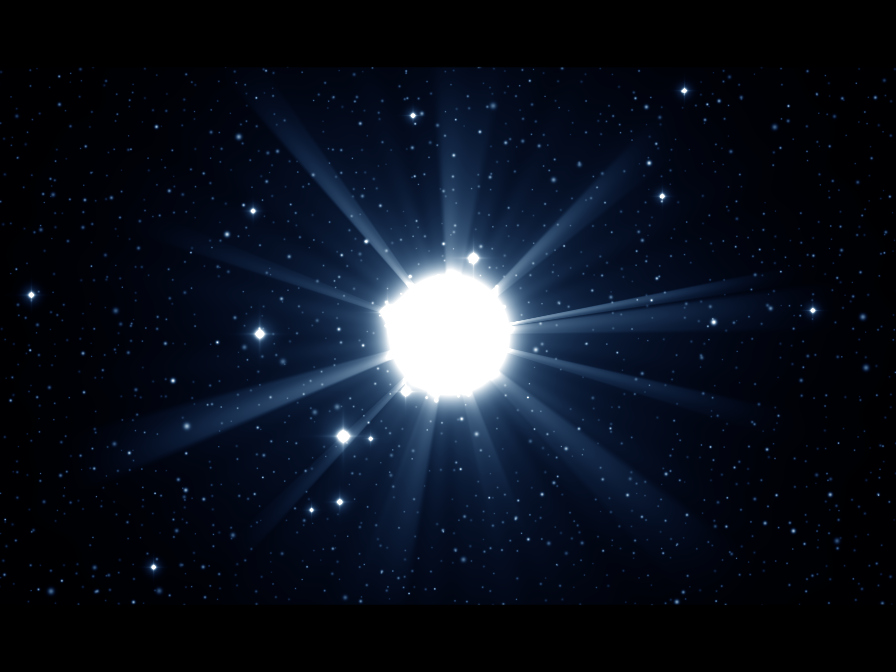
Write a Shadertoy shader that draws this background.

```glsl
// A white sun bursts in a dark blue star field between two black bands.
// Light is summed as one scalar (halo, angular wedges, flares, cell stars),
// then a per-channel power curve tints it from navy through steel to white.

const vec2 SUN = vec2(0.002, 0.002);
const float BAND_EDGE = 0.400;

// Each ray: direction in degrees, half width in degrees, length, strength.
const vec4 RAYS[12] = vec4[12](
    vec4(128.0, 3.2, 0.54, 0.22), vec4(86.0, 7.5, 0.46, 0.15),
    vec4(42.5, 4.2, 0.47, 0.19), vec4(9.8, 1.5, 0.54, 0.30),
    vec4(4.3, 3.6, 0.62, 0.17), vec4(-15.0, 2.4, 0.54, 0.15),
    vec4(-42.0, 6.0, 0.60, 0.12), vec4(-73.0, 5.0, 0.36, 0.10),
    vec4(-105.0, 6.0, 0.47, 0.13), vec4(-134.5, 2.3, 0.50, 0.15),
    vec4(-161.0, 4.3, 0.63, 0.23), vec4(160.0, 2.3, 0.52, 0.10));

// Each beacon: position from the centre, then size.
const vec3 BEACONS[15] = vec3[15](
    vec3(-0.156, -0.149, 0.013), vec3(-0.280, 0.003, 0.010),
    vec3(0.038, 0.116, 0.009), vec3(-0.090, 0.035, 0.010),
    vec3(-0.063, -0.083, 0.007), vec3(-0.161, -0.247, 0.006),
    vec3(-0.203, -0.259, 0.004), vec3(-0.620, 0.061, 0.006),
    vec3(0.543, 0.038, 0.005), vec3(0.352, 0.365, 0.005),
    vec3(-0.438, -0.344, 0.005), vec3(-0.115, -0.153, 0.004),
    vec3(-0.290, 0.186, 0.005), vec3(-0.052, 0.328, 0.005),
    vec3(0.319, 0.208, 0.005));

vec3 hash3(vec2 cell) {
    vec3 q = fract(vec3(cell.xyx) * vec3(0.1031, 0.1030, 0.0973));
    q += dot(q, q.yxz + 33.33);
    return fract((q.xxy + q.yzz) * q.zyx);
}

// Saturated core, tight corona and wide halo.
float sunGlow(float d) {
    float core = 1.3 * exp(-pow(d / 0.092, 4.0));
    float corona = 0.42 * exp(-d * d / 0.015);
    float halo = 0.36 * exp(-d / 0.20);
    return core + corona + halo;
}

// Wedge of light with a soft rim and a brighter streak along one side.
float rayLight(float angle, float d, vec4 ray) {
    float turn = mod(angle - ray.x + 180.0, 360.0) - 180.0;
    float wedge = 1.0 - smoothstep(ray.y * 0.75, ray.y * 1.15, abs(turn));
    float streak = 0.8 + 0.3 * sin(turn / ray.y * 2.5 + 0.6);
    float fade = 1.0 - smoothstep(ray.z * 0.25, ray.z, d);
    return ray.w * wedge * streak * fade;
}

// Round star with a faint halo and a four-pointed flare.
float beaconLight(vec2 offset, float size) {
    vec2 q = abs(offset) / size;
    float r2 = dot(q, q);
    float disc = 1.2 * exp(-r2 * 2.2) + 0.22 * exp(-r2 * 0.25);
    float flare = exp(-q.x * 5.0 - q.y * 0.9) + exp(-q.y * 5.0 - q.x * 0.9);
    return disc + 0.5 * flare;
}

// One scattered star in some cells of a grid.
float starLayer(vec2 p, float cells, float chance, float radius, float power) {
    vec2 cell = floor(p * cells);
    vec3 rnd = hash3(cell + cells * 3.7);
    vec3 kind = hash3(cell + cells * 7.3 + 91.0);
    vec2 offset = (fract(p * cells) - 0.15 - 0.7 * rnd.xy) / cells;
    float size = radius * mix(0.7, 1.3, kind.x);
    float glow = exp(-dot(offset, offset) / (size * size));
    return step(rnd.z, chance) * glow * power * mix(0.35, 1.0, kind.y * kind.y);
}

// Navy in the shadows, steel blue in the middle, white at the top.
vec3 coldTint(float light) {
    return pow(vec3(clamp(light, 0.0, 1.0)), vec3(1.6, 1.15, 0.8));
}

void mainImage(out vec4 fragColor, in vec2 fragCoord) {
    vec2 p = (fragCoord - 0.5 * iResolution.xy) / iResolution.y;
    vec2 fromSun = p - SUN;
    float d = length(fromSun);
    float angle = degrees(atan(fromSun.y, fromSun.x));

    // Sun, with layered sines for the faint fan of minor rays
    float a = radians(angle);
    float fan = sin(a * 9.0 + 1.0) + 0.7 * sin(a * 23.0 + 2.0) + 0.5 * sin(a * 41.0);
    float light = sunGlow(d) * (1.0 + 0.10 * fan * smoothstep(0.09, 0.2, d));
    light *= 1.0 - 0.7 * smoothstep(0.30, 0.68, d);
    for (int i = 0; i < 12; i++) light += rayLight(angle, d, RAYS[i]);

    // Stars, from fine dust to bright beacons
    light += starLayer(p, 52.0, 0.45, 0.0015, 0.45);
    light += starLayer(p, 27.0, 0.45, 0.0020, 0.75);
    light += starLayer(p, 11.0, 0.45, 0.0034, 1.00);
    for (int i = 0; i < 15; i++) light += beaconLight(p - BEACONS[i].xy, BEACONS[i].z);

    // Black bands above and below
    float soft = 1.0 / iResolution.y;
    float window = 1.0 - smoothstep(BAND_EDGE - soft, BAND_EDGE + soft, abs(p.y));
    fragColor = vec4(coldTint(light) * window, 1.0);
}
```
